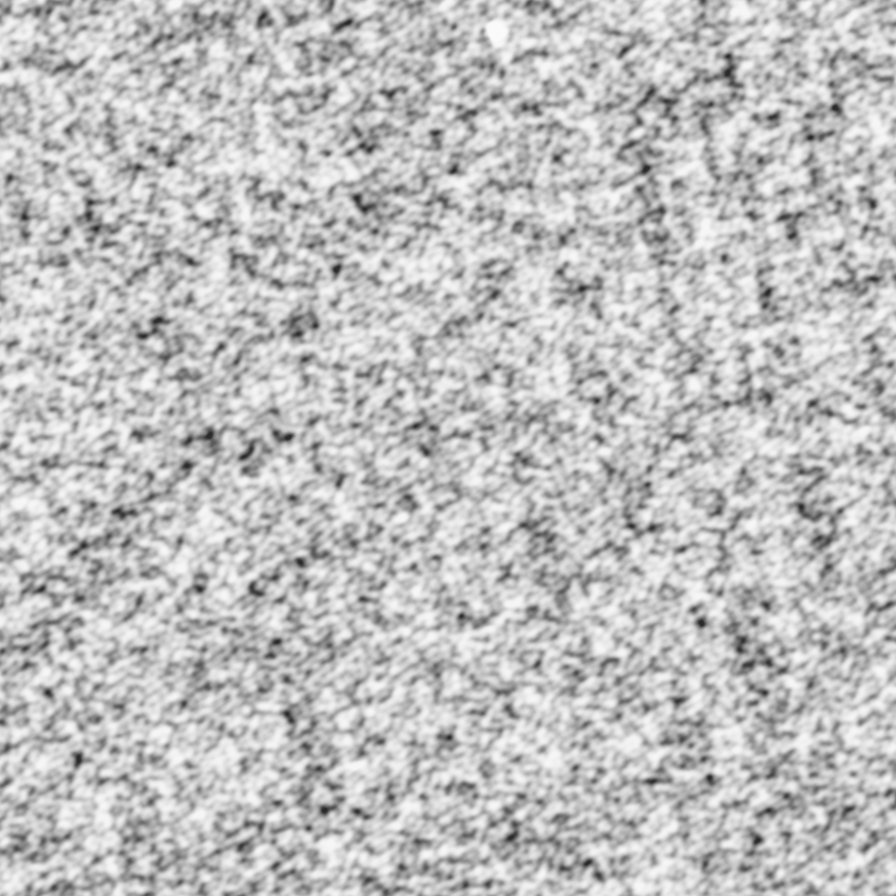
A three.js fragment shader for this texture:

```glsl
// Fine grey granite: soft pale grains with darker, slightly slanted blotches.
// Four stretched, rotated layers of gradient noise are summed to unit spread,
// then a skewed tone curve gives light greys a long dark tail.

varying vec2 vUv;

// Layers: cells across the canvas, stretch along the grain, angle, weight
const vec4 FINE_GRAIN = vec4(112.0, 1.30, 0.55, 0.52);
const vec4 BLOTCHES   = vec4(62.0, 1.35, 0.16, 0.65);
const vec4 CLUSTERS   = vec4(25.0, 1.60, 0.22, 0.40);
const vec4 CLOUDS     = vec4(8.0, 1.50, 0.35, 0.20);

// Tone curve: middle grey, contrast and skew towards the darks
const float MID_GREY = 0.772;
const float CONTRAST = 0.124;
const float DARK_SKEW = 0.020;

// One pale mineral chip
const vec2 CHIP_CENTER = vec2(0.554, 0.963);
const float CHIP_RADIUS = 0.013;
const float CHIP_SOFTNESS = 0.004;
const float CHIP_GREY = 0.98;

const float TAU = 6.2831853;
const float NOISE_GAIN = 4.72; // brings gradient noise to unit deviation

float hash(vec2 cell) {
  return fract(sin(dot(cell, vec2(127.1, 311.7))) * 43758.5453);
}

float cornerSlope(vec2 cell, vec2 offset) {
  float angle = TAU * hash(cell);
  return dot(vec2(cos(angle), sin(angle)), offset);
}

float gradientNoise(vec2 p) {
  vec2 cell = floor(p);
  vec2 f = fract(p);
  vec2 s = f * f * (3.0 - 2.0 * f);
  vec2 e = vec2(1.0, 0.0);
  float bottom = mix(cornerSlope(cell, f), cornerSlope(cell + e.xy, f - e.xy), s.x);
  float top = mix(cornerSlope(cell + e.yx, f - e.yx), cornerSlope(cell + e.xx, f - e.xx), s.x);
  return NOISE_GAIN * mix(bottom, top, s.y);
}

// Noise stretched along the layer's own direction, scaled by its weight
float grainLayer(vec2 uv, vec4 layer, float seed) {
  float c = cos(layer.z);
  float s = sin(layer.z);
  vec2 along = vec2(c * uv.x + s * uv.y, c * uv.y - s * uv.x);
  vec2 p = along * layer.x * vec2(inversesqrt(layer.y), sqrt(layer.y));
  return layer.w * gradientNoise(p + seed);
}

void main() {
  // Sum the layers and normalise their spread
  float grain = grainLayer(vUv, FINE_GRAIN, 17.3)
              + grainLayer(vUv, BLOTCHES, 41.7)
              + grainLayer(vUv, CLUSTERS, 73.1)
              + grainLayer(vUv, CLOUDS, 97.9);
  vec4 weights = vec4(FINE_GRAIN.w, BLOTCHES.w, CLUSTERS.w, CLOUDS.w);
  grain = clamp(grain / length(weights), -3.2, 3.0);

  // Skewed tone curve
  float grey = MID_GREY + CONTRAST * grain - DARK_SKEW * grain * grain;

  // Pale chip with a soft, slightly uneven edge
  float chipDistance = length(vUv - CHIP_CENTER) - CHIP_RADIUS - 0.001 * grain;
  float chip = 1.0 - smoothstep(-CHIP_SOFTNESS, CHIP_SOFTNESS, chipDistance);
  grey = mix(grey, CHIP_GREY, chip);

  gl_FragColor = vec4(vec3(clamp(grey, 0.0, 1.0)), 1.0);
}
```
